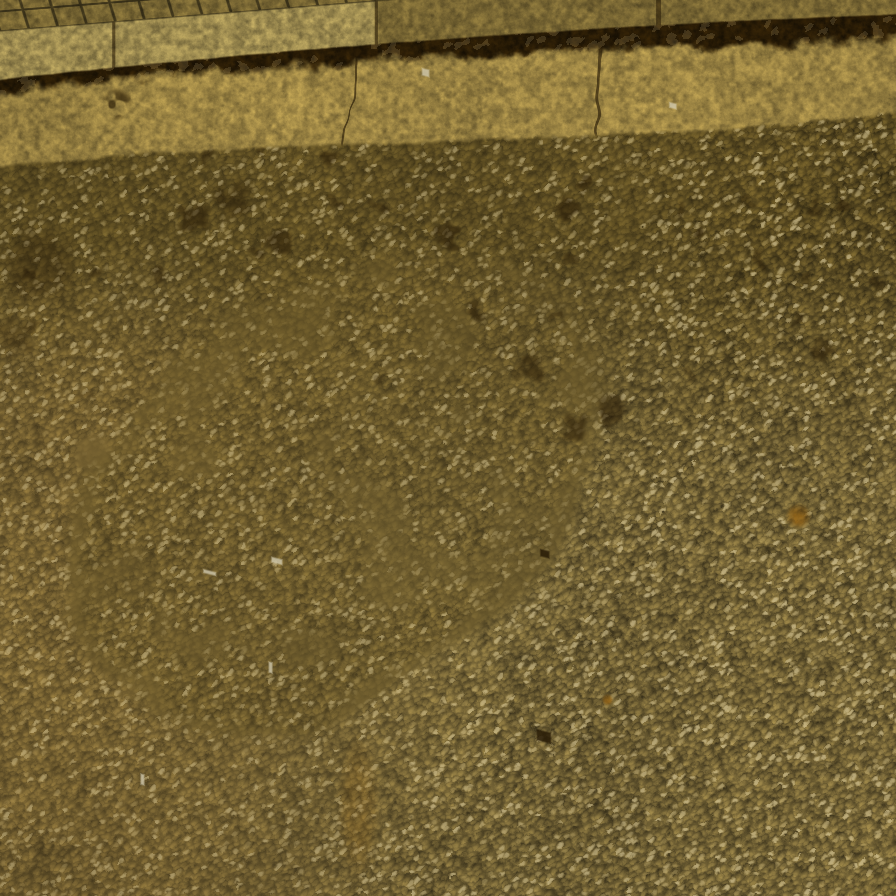
Give the GLSL for this texture, as a three.js fragment shader.

```glsl
// Worn asphalt under warm light, meeting a sandy gutter strip and stone kerb.
// Curved bands lay out the surfaces; Voronoi grit, noise and soft spots
// add aggregate, a smeared repair patch, oil stains, cracks and litter.
varying vec2 vUv;

const vec3 ROAD_LIGHT = vec3(0.455, 0.39, 0.21);
const vec3 ROAD_DARK = vec3(0.37, 0.307, 0.135);
const vec3 ROAD_BROWN = vec3(0.46, 0.375, 0.185);
const vec3 PATCH = vec3(0.415, 0.345, 0.16);
const vec3 SAND = vec3(0.60, 0.51, 0.26);
const vec3 KERB_PALE = vec3(0.61, 0.54, 0.31);
const vec3 KERB_DULL = vec3(0.47, 0.40, 0.20);
const vec3 SOIL = vec3(0.15, 0.10, 0.02);
const vec3 STONE = vec3(0.77, 0.71, 0.53);
const vec3 RUST = vec3(0.58, 0.38, 0.07);
const vec3 LITTER = vec3(0.82, 0.79, 0.68);
const float GRIT_SCALE = 135.0;
const float EDGE = 0.0015;

vec2 hash2(vec2 p) {
  vec3 q = fract(p.xyx * vec3(0.1031, 0.1030, 0.0973));
  q += dot(q, q.yzx + 33.33);
  return fract((q.xx + q.yz) * q.zy);
}

float noise(vec2 p) {
  vec2 i = floor(p), f = fract(p);
  f = f * f * (3.0 - 2.0 * f);
  return mix(mix(hash2(i).x, hash2(i + vec2(1, 0)).x, f.x),
             mix(hash2(i + vec2(0, 1)).x, hash2(i + vec2(1, 1)).x, f.x), f.y);
}

float fbm(vec2 p) {
  float sum = 0.0, amp = 0.5;
  for (int i = 0; i < 4; i++) {
    sum += amp * noise(p);
    p = mat2(1.6, 1.2, -1.2, 1.6) * p + 7.3;
    amp *= 0.5;
  }
  return sum;
}

// x: distance to the nearest pebble, y: its random tone
vec2 grit(vec2 p) {
  vec2 cell = floor(p), best = vec2(9.0, 0.0);
  for (int j = -1; j <= 1; j++)
    for (int i = -1; i <= 1; i++) {
      vec2 c = cell + vec2(i, j);
      float d = length(c + 0.15 + 0.7 * hash2(c) - p);
      if (d < best.x) best = vec2(d, hash2(c + 51.7).x);
    }
  return best;
}

float spot(vec2 p, float x, float y, float r) {
  return 1.0 - smoothstep(0.45 * r, 1.25 * r, length(p - vec2(x, y)));
}

// Slanted fleck with half-size w, h
float fleck(vec2 p, float x, float y, float w, float h) {
  vec2 q = p - vec2(x, y);
  q.y += 0.25 * q.x;
  q = abs(q) - vec2(w, h);
  return 1.0 - smoothstep(-EDGE, EDGE, max(q.x, q.y));
}

float line(float d, float w) { return 1.0 - smoothstep(w, w + EDGE, abs(d)); }

float oilStains(vec2 p) {
  vec2 w = p + 0.016 * (vec2(noise(p * 90.0), noise(p * 90.0 + 40.0)) - 0.5);
  float s = 0.6 * (spot(w, 0.04, 0.707, 0.045) + spot(w, 0.016, 0.622, 0.02));
  s += spot(w, 0.215, 0.755, 0.016) + 0.7 * spot(w, 0.26, 0.775, 0.022);
  s += spot(w, 0.309, 0.732, 0.015) + spot(w, 0.365, 0.826, 0.013);
  s += spot(w, 0.635, 0.766, 0.014) + spot(w, 0.651, 0.794, 0.01);
  s += spot(w, 0.595, 0.588, 0.014) + spot(w, 0.682, 0.544, 0.017);
  s += spot(w, 0.641, 0.525, 0.016) + spot(w, 0.917, 0.607, 0.012);
  s += spot(w, 0.94, 0.773, 0.009) + spot(w, 0.499, 0.736, 0.012);
  s += spot(w, 0.527, 0.655, 0.012) + spot(w, 0.781, 0.74, 0.01);
  // Smaller drips scattered over the upper road
  vec2 g = w * 15.0, c = floor(g);
  float drip = spot(fract(g) - 0.25 - 0.5 * hash2(c + 9.0), 0.0, 0.0, 0.12);
  s += 0.7 * drip * step(0.6, hash2(c + 31.0).x) * smoothstep(0.46, 0.65, p.y);
  return min(s, 1.1);
}

vec3 road(vec2 p, vec2 g, float cloud, float fine) {
  vec3 col = mix(ROAD_LIGHT, ROAD_DARK, smoothstep(0.4, 0.76, p.y + 0.2 * (cloud - 0.5)));
  float brown = (1.0 - smoothstep(0.05, 0.6, p.x)) * (1.0 - smoothstep(0.5, 0.75, p.y));
  col = mix(col, ROAD_BROWN, 0.8 * brown);
  // Repair patch: sheared ellipse with a thin, broken smear at its rim
  vec2 q = p - vec2(0.365, 0.45);
  q.y -= 0.3 * q.x;
  float r = length(q / vec2(0.305, 0.26)) + 0.28 * (cloud - 0.47);
  float inside = 1.0 - smoothstep(0.94, 1.02, r);
  float blotch = fbm(p * 14.0 + 20.0);
  float smear = 0.85 * smoothstep(0.84, 0.93, r + 0.3 * (blotch - 0.5));
  smear *= 1.0 - 0.8 * smoothstep(0.05, 0.2, q.y);
  smear = max(smear, 0.65 * smoothstep(0.48, 0.62, blotch));
  smear = max(smear * inside, spot(p, 0.105, 0.492, 0.025));
  col = mix(col, PATCH, 0.6 * inside);
  float rough = mix(0.75, 1.05, smoothstep(0.45, 0.75, p.x - 0.5 * (p.y - 0.4)));
  rough *= 1.0 - 0.78 * smear;
  // Aggregate, stains and rust
  float pebble = 1.0 - smoothstep(0.15, 0.6, g.x);
  col *= 1.0 + rough * (0.75 * (fine - 0.47) + 0.28 * (pebble - 0.5) + 0.2 * (g.y - 0.5));
  col = mix(col, STONE, rough * pebble * 0.75 * smoothstep(0.62, 1.0, g.y));
  col = mix(col * (0.9 + 0.2 * cloud), SOIL, 0.55 * oilStains(p));
  float rust = spot(p, 0.891, 0.424, 0.013) + spot(p, 0.678, 0.219, 0.006);
  rust += 0.3 * spot(p * vec2(1.0, 0.3), 0.4, 0.03, 0.022);
  col = mix(col, RUST, 0.6 * rust * (0.5 + fine));
  float chips = fleck(p, 0.608, 0.382, 0.005, 0.004) + fleck(p, 0.607, 0.178, 0.008, 0.006);
  return mix(col, SOIL, 0.85 * chips);
}

vec3 kerb(vec2 p, float fine) {
  vec3 col = mix(KERB_PALE, KERB_DULL, smoothstep(0.415, 0.425, p.x));
  float joints = line(p.x - 0.127, 0.001) + line(p.x - 0.42, 0.001) + line(p.x - 0.735, 0.002);
  col = mix(col, SOIL, 0.6 * joints);
  // Pavers behind the kerb stones
  float top = p.y - 0.965 - 0.08 * p.x;
  vec2 seam = abs(fract(vec2(p.x + 0.3 * top, top) * vec2(31.0, 45.0)) - 0.5);
  vec3 paver = KERB_DULL * (1.0 - 0.5 * smoothstep(0.42, 0.48, max(seam.x, seam.y)));
  return mix(col, paver, smoothstep(-EDGE, EDGE, top)) * (0.65 + 0.75 * fine);
}

void main() {
  vec2 p = vUv;
  float x = p.x, cloud = fbm(p * 6.0), fine = fbm(p * 170.0);
  vec2 g = grit(mat2(0.7, -0.55, 0.38, 1.1) * p * GRIT_SCALE + fine);
  float ragged = 0.006 * (fbm(p * 50.0) - 0.47);
  float roadEdge = 0.814 + x * (0.11 + x * (0.11 * x - 0.16)) + ragged;
  float kerbEdge = 0.911 + x * (0.11 - 0.037 * x) + 0.3 * ragged;
  float soilEdge = kerbEdge - 0.012 - 0.017 * x + 4.0 * ragged;
  vec3 col = road(p, g, cloud, fine);
  // Sandy strip with hairline cracks
  vec3 sand = SAND * (0.57 + 0.7 * fine + 0.2 * cloud);
  float bend = 0.012 * (noise(p * 55.0) - 0.5);
  float cracks = line(x - 0.392 - 0.14 * (p.y - 0.89) + bend, 0.0004);
  cracks += line(x - 0.667 + bend, 0.001);
  cracks += spot(p + bend, 0.128, 0.882, 0.016) * smoothstep(0.4, 0.7, noise(p * 120.0));
  sand = mix(sand, SOIL, 0.65 * min(cracks, 1.0));
  col = mix(col, sand, smoothstep(-0.003, 0.003, p.y - roadEdge));
  // Damp soil line, then kerb
  vec3 soil = SOIL * (0.4 + 1.3 * fine) + 0.15 * STONE * step(0.82, g.y);
  col = mix(col, soil, smoothstep(-0.006, 0.005, p.y - soilEdge));
  col = mix(col, kerb(p, fine), smoothstep(-EDGE, EDGE, p.y - kerbEdge));
  // Pale litter
  float bits = fleck(p, 0.475, 0.919, 0.004, 0.004) + fleck(p, 0.751, 0.882, 0.004, 0.003);
  bits += fleck(p, 0.234, 0.361, 0.007, 0.002) + fleck(p, 0.309, 0.374, 0.006, 0.003);
  bits += fleck(p, 0.302, 0.255, 0.002, 0.006) + fleck(p, 0.159, 0.13, 0.002, 0.006);
  gl_FragColor = vec4(mix(col, LITTER, 0.8 * bits), 1.0);
}
```
